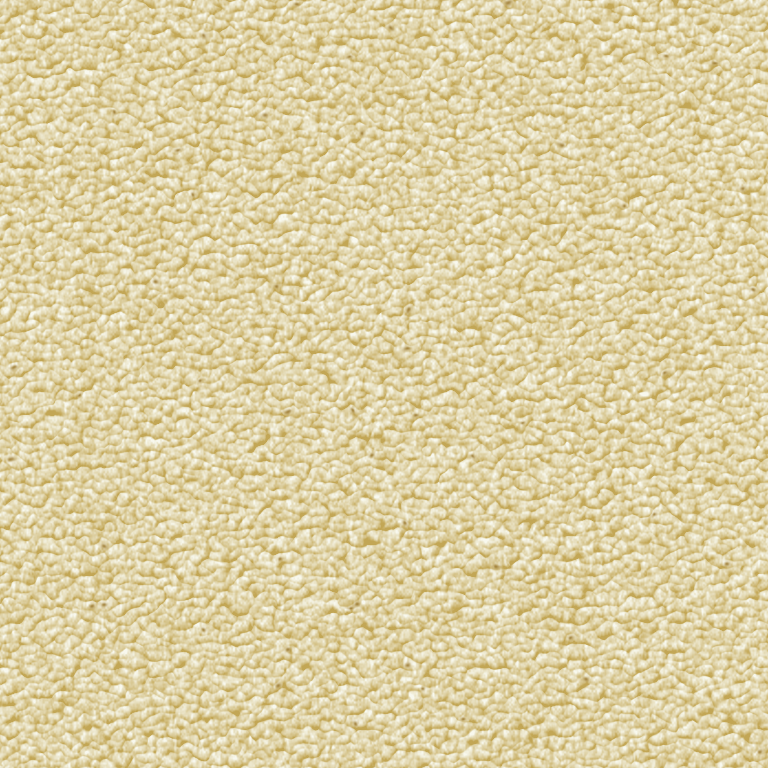
Give the GLSL for this texture, as a three.js fragment shader.

```glsl
// Cream loop-pile carpet: small crowded tufts lit from above, with fine fibres.
varying vec2 vUv;

vec3 hash3(vec2 p) {
  vec3 q = fract(vec3(p.xyx) * vec3(0.1031, 0.1030, 0.0973));
  q += dot(q, q.yxz + 33.33);
  return fract((q.xxy + q.yzz) * q.zyx);
}

float noise(vec2 p) {
  vec2 i = floor(p);
  vec2 f = fract(p);
  f = f * f * (3.0 - 2.0 * f);
  float low = mix(hash3(i).x, hash3(i + vec2(1.0, 0.0)).x, f.x);
  float high = mix(hash3(i + vec2(0.0, 1.0)).x, hash3(i + vec2(1.0, 1.0)).x, f.x);
  return mix(low, high, f.y);
}

// Blends the nearby domes: x = pile height, y = slope light, z = rare pit.
vec3 tufts(vec2 p) {
  vec2 cell = floor(p);
  float light = 0.0;
  float total = 0.0;
  float pit = 0.0;
  for (int y = -1; y <= 1; y++) {
    for (int x = -1; x <= 1; x++) {
      vec2 id = cell + vec2(float(x), float(y));
      vec3 rnd = hash3(id + 17.0);
      vec3 kind = hash3(id + 71.0);
      vec2 d = p - id - 0.5 - 0.85 * (rnd.xy - 0.5);
      pit += step(0.993, kind.y) * exp(-14.0 * dot(d, d));
      d.y += d.x * (kind.x - 0.5) * 0.9;
      float weight = exp(8.5 * (0.25 * (rnd.z - 0.5) - dot(d, d)));
      light += weight * (d.y - 0.25 * d.x);
      total += weight;
    }
  }
  return vec3(log(total) / 8.5, light / total, pit);
}

void main() {
  // Slightly uneven rows of pile
  vec2 warp = vec2(noise(vUv * 90.0), noise(vUv * 90.0 + 50.0)) - 0.5;
  vec3 pile = tufts(vUv * vec2(84.0, 100.0) + 0.5 * warp + 8.0);

  // Short upright fibres and finer grain
  vec2 strand = vUv + 0.004 * warp;
  float fibre = noise(strand * vec2(280.0, 150.0)) - 0.5;
  float grain = noise(vUv * vec2(420.0, 340.0) + 9.0) - 0.5;

  // Light on the crowns and shade between tufts
  float tone = 0.56 + 0.85 * (pile.x + 0.08) + 0.9 * pile.y;
  tone += 0.55 * fibre + 0.4 * grain;

  vec3 shadeTan = vec3(0.80, 0.71, 0.44);
  vec3 crownCream = vec3(0.95, 0.94, 0.87);
  vec3 pitBrown = vec3(0.60, 0.46, 0.16);
  vec3 color = mix(shadeTan, crownCream, clamp(tone, -0.25, 1.15));
  gl_FragColor = vec4(mix(color, pitBrown, 0.8 * min(pile.z, 1.0)), 1.0);
}
```
